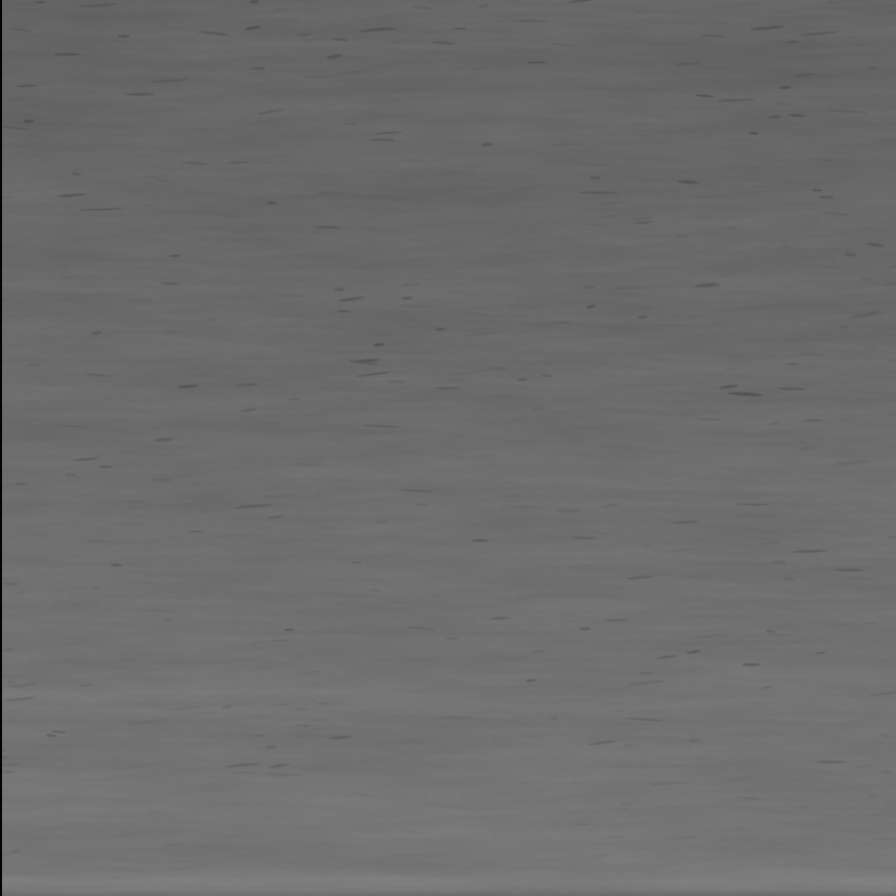
Write a Shadertoy shader that draws this texture.

```glsl
// Grey stained wood veneer: fine level grain, sparse dark pores and soft vertical shading.

const vec3 TOP_GREY = vec3(0.396, 0.397, 0.397);
const vec3 BOTTOM_GREY = vec3(0.462, 0.463, 0.463);
const vec3 EDGE_BLACK = vec3(0.015);
const float EDGE_WIDTH = 0.0024;
const float LIP_HEIGHT = 0.016;      // bright band near the bottom
const float LIP_GLOW = 0.030;
const float BROAD_GRAIN = 0.020;
const float MEDIUM_GRAIN = 0.020;
const float FINE_GRAIN = 0.016;
const float SPECKLE = 0.007;
const vec2 PORE_GRID = vec2(17.0, 72.0);
const float PORE_DARKNESS = 0.090;
const float PORE_LENGTH = 0.021;     // half length
const float PORE_THICKNESS = 0.0019; // half thickness

vec2 hash2(vec2 cell) {
    uvec2 n = uvec2(ivec2(cell) + 4096);
    uint a = n.x * 73856093u ^ n.y * 19349663u;
    a = (a ^ (a >> 15)) * 739982445u;
    a = (a ^ (a >> 12)) * 695872825u;
    a ^= a >> 15;
    return vec2(float(a & 65535u), float(a >> 16)) / 65535.0;
}

float cornerSlope(vec2 cell, vec2 offset) {
    float angle = 6.28318 * hash2(cell).x;
    return dot(vec2(cos(angle), sin(angle)), offset);
}

float gradientNoise(vec2 p) {
    vec2 i = floor(p), f = fract(p);
    vec2 u = f * f * f * (f * (f * 6.0 - 15.0) + 10.0);
    vec2 e = vec2(0.0, 1.0);
    return mix(mix(cornerSlope(i, f), cornerSlope(i + e.yx, f - e.yx), u.x),
               mix(cornerSlope(i + e.xy, f - e.xy), cornerSlope(i + e.yy, f - e.yy), u.x), u.y);
}

// Layers of noise stretched along the grain
float grain(vec2 p) {
    float broad = gradientNoise(p * vec2(1.6, 17.0) + 3.7);
    float medium = gradientNoise(p * vec2(5.0, 58.0) + 21.3);
    float fine = gradientNoise(p * vec2(15.0, 165.0) + 47.1);
    float speckle = gradientNoise(p * vec2(110.0, 190.0) + 9.5);
    return BROAD_GRAIN * broad + MEDIUM_GRAIN * medium + FINE_GRAIN * fine + SPECKLE * speckle;
}

// Tapered, slightly tilted dashes gathered in loose clusters
float pores(vec2 p, float pixel) {
    vec2 home = floor(p * PORE_GRID);
    float cover = 0.0;
    for (int y = -1; y <= 1; y++) {
        for (int x = -1; x <= 1; x++) {
            vec2 cell = home + vec2(x, y);
            vec2 place = hash2(cell);
            vec2 size = hash2(cell + 211.0);
            vec2 kind = hash2(cell + 557.0);
            vec2 centre = (cell + place) / PORE_GRID;
            float cluster = gradientNoise(centre * vec2(5.0, 13.0) + 71.0);
            float present = step(kind.x, 0.30 + 0.75 * cluster);

            vec2 q = p - centre;
            float tilt = mix(-0.10, 0.16, hash2(cell + 903.0).x);
            q.y -= tilt * q.x;
            float along = q.x / (PORE_LENGTH * mix(0.3, 1.25, size.x * size.x));
            float taper = max(1.0 - along * along, 0.0);
            float radius = PORE_THICKNESS * mix(0.4, 1.0, size.y) * taper;
            float soft = pixel + 0.0007;
            float body = 1.0 - smoothstep(-soft, soft, abs(q.y) - radius);
            float strength = mix(0.15, 1.0, kind.y * kind.y);
            cover = max(cover, present * strength * body * smoothstep(0.0, 0.5, taper));
        }
    }
    return cover;
}

void mainImage(out vec4 fragColor, in vec2 fragCoord) {
    vec2 p = fragCoord / iResolution.y;
    float pixel = 1.0 / iResolution.y;

    // Wavy fibres
    vec2 fibre = p;
    fibre.y += 0.010 * gradientNoise(p * vec2(2.2, 3.5) + 13.0);
    fibre.y += 0.0022 * gradientNoise(p * vec2(24.0, 40.0) + 31.0);

    // Base shading and grain
    vec3 color = mix(BOTTOM_GREY, TOP_GREY, smoothstep(-0.15, 1.05, p.y));
    color += grain(fibre);

    // Pores, fading toward the bottom
    float poreFade = mix(0.35, 1.0, smoothstep(0.04, 0.25, p.y));
    color -= PORE_DARKNESS * poreFade * pores(fibre, pixel);

    // Bright lip with a darker rim below it
    float lip = (p.y - LIP_HEIGHT) / 0.011;
    color += LIP_GLOW * exp(-lip * lip);
    color -= 0.035 * (1.0 - smoothstep(0.0, 0.007, p.y));

    // Black left edge
    color = mix(EDGE_BLACK, color, smoothstep(-0.5, 0.5, (p.x - EDGE_WIDTH) / pixel));
    fragColor = vec4(color, 1.0);
}
```
